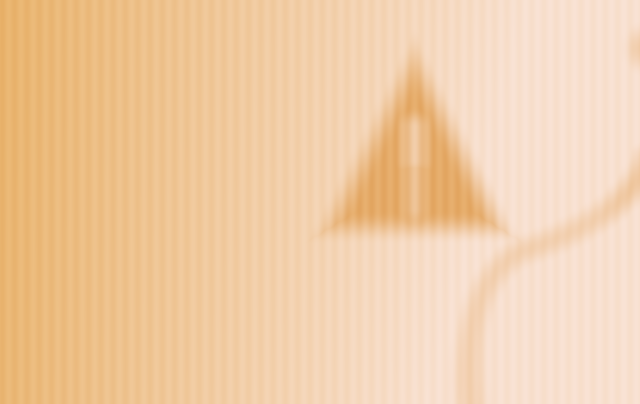
Write a Shadertoy shader that draws this background.

```glsl
// Warm amber-to-blush backdrop seen through vertical ribbed glass.
// A tilted gradient carries a blurred triangle with a slot and a soft curved
// cable; a cosine rib pattern bends and shades everything.

const float RIBS = 52.0;

float segmentDistance(vec2 p, vec2 a, vec2 b) {
    vec2 ab = b - a;
    return length(p - a - ab * clamp(dot(p - a, ab) / dot(ab, ab), 0.0, 1.0));
}

vec2 bezier(vec2 a, vec2 b, vec2 c, float t) {
    return mix(mix(a, b, t), mix(b, c, t), t);
}

// Distance to a quadratic curve, walked as short segments
float curveDistance(vec2 p, vec2 a, vec2 b, vec2 c) {
    float d = 1e3;
    vec2 previous = a;
    for (int i = 1; i <= 14; i++) {
        vec2 next = bezier(a, b, c, float(i) / 14.0);
        d = min(d, segmentDistance(p, previous, next));
        previous = next;
    }
    return d;
}

float triangleDistance(vec2 q, float halfBase, float height) {
    vec2 normal = normalize(vec2(height, halfBase));
    return max(-q.y, dot(vec2(abs(q.x), q.y - height), normal));
}

void mainImage(out vec4 fragColor, in vec2 fragCoord) {
    vec2 uv = fragCoord / iResolution.xy;
    vec2 p = uv * vec2(1.58, 1.0);

    // Ribs: a small sideways bend and a shade phase
    float phase = 6.28318 * (uv.x * RIBS - 0.2);
    p.x += 0.003 * sin(phase);

    // Gradient, reaching blush sooner toward the bottom
    float tilt = uv.x + (0.06 + 0.14 * uv.x) * (1.0 - uv.y);
    float blush = pow(clamp(tilt / 0.83, 0.0, 1.0), 0.92);
    vec3 color = mix(vec3(0.912, 0.7, 0.42), vec3(0.972, 0.878, 0.812), blush);

    // Cable, wide and faint at the bottom, stronger toward the right edge
    vec2 joint = vec2(1.286, 0.377);
    float cable = min(
        curveDistance(p, vec2(1.165, -0.03), vec2(1.128, 0.29), joint),
        curveDistance(p, joint, vec2(1.553, 0.461), vec2(1.6, 0.609)));
    float cableStrength = 0.45 + 0.25 * smoothstep(1.45, 1.58, p.x);
    float cableWidth = 0.05 + 0.008 * smoothstep(0.25, 0.0, p.y);
    color = mix(color, vec3(0.92, 0.73, 0.53),
                cableStrength * smoothstep(cableWidth, 0.0, cable));

    // Soft spot cut by the right edge
    float spot = length((p - vec2(1.59, 0.88)) * vec2(1.0, 0.8));
    color = mix(color, vec3(0.92, 0.73, 0.53), 0.65 * smoothstep(0.06, 0.0, spot));

    // Blurred triangle with a pale slot and a fainter dot below it
    vec2 q = p - vec2(1.023, 0.424);
    float body = smoothstep(0.03, -0.055, triangleDistance(q, 0.228, 0.45));
    float slot = segmentDistance(q, vec2(0.0, 0.18), vec2(0.0, 0.26));
    float dotBelow = segmentDistance(q, vec2(0.0, 0.06), vec2(0.0, 0.18));
    float opening = max(0.62 * smoothstep(0.052, 0.0, slot),
                        0.42 * smoothstep(0.045, 0.0, dotBelow));
    color = mix(color, vec3(0.897, 0.667, 0.405), body * (1.0 - opening));

    // Rib shading, stronger on amber areas and inside the triangle
    float ribStrength = mix(1.0, 0.45, blush) + 0.8 * body;
    color *= 1.0 - vec3(0.009, 0.024, 0.055) * ribStrength * cos(phase);

    fragColor = vec4(color, 1.0);
}
```
